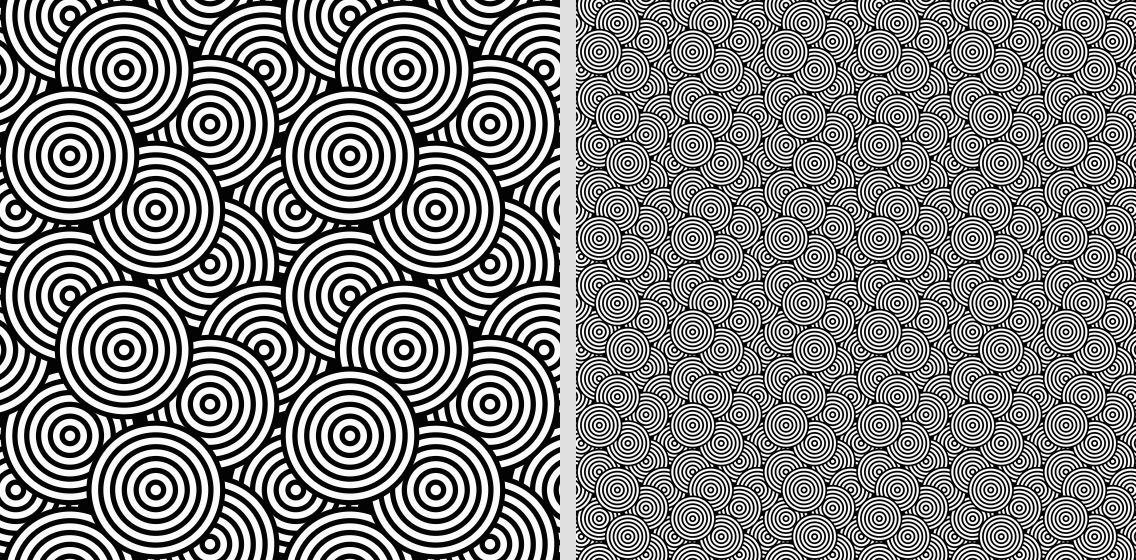
Left, the tile; right, the same tile 3 across and 3 down.
Give the GLSL for this pattern, as a Shadertoy shader.

```glsl
// Overlapping discs of concentric black and white rings, a seamless 2 by 2 repeat.
#define REPEATS 2.0        // tiles across and down
#define RADIUS 0.2478      // disc radius, in tiles
#define RING_STEP 0.0422   // distance from one white ring to the next
#define RING_HALF 0.0117   // half width of a white ring
#define RING_FIRST 0.0068  // middle radius of the innermost white band
#define RIM 0.010          // least width of the black rim
#define SHIFT 0.0565       // slide of the disc centers along their rows
#define INK vec3(0.01)
#define PAPER vec3(0.99)

// Quarter turns counterclockwise
vec2 quarterTurn(vec2 v, int turns) {
    for (int i = 0; i < turns; i++) v = vec2(-v.y, v.x);
    return v;
}

// Antialiased coverage of the inside of a signed distance
float coverage(float dist, float pixel) {
    return clamp(0.5 - dist / pixel, 0.0, 1.0);
}

// Signed distance to the white rings of one disc
float ringDistance(float r) {
    float offset = mod(r - RING_FIRST + 0.5 * RING_STEP, RING_STEP) - 0.5 * RING_STEP;
    return max(abs(offset) - RING_HALF, r - RADIUS + RIM);
}

// Disc center in the tile: four outer discs, then four inner ones
vec2 discCenter(int ringIndex, int turns) {
    vec2 arm = vec2(ringIndex == 0 ? SHIFT - 0.5 : SHIFT, -0.25);
    return 0.5 + quarterTurn(arm, turns);
}

void mainImage(out vec4 fragColor, in vec2 fragCoord) {
    vec2 p = fragCoord / iResolution.xy * REPEATS;
    float pixel = REPEATS / min(iResolution.x, iResolution.y);
    vec3 color = INK;

    // Layers from bottom to top; layer 1 holds the one sunken disc
    for (int layer = 0; layer < 9; layer++) {
        bool sunkenLayer = layer == 1;
        int disc = sunkenLayer ? 7 : (layer == 0 ? 0 : layer - 1);
        int turns = disc % 4;
        if (disc == 4 || disc == 5) turns = 5 - disc;

        // Nearest copy of this disc and the tile it belongs to
        vec2 q = p - discCenter(disc / 4, turns);
        vec2 cell = floor(q + 0.5);
        float r = length(q - cell);

        // The top disc of the first tile lies deep in the stack
        bool sunkenCell = disc == 7 && all(lessThan(mod(cell, REPEATS), vec2(0.5)));
        if (sunkenCell != sunkenLayer) continue;

        vec3 rings = mix(INK, PAPER, coverage(ringDistance(r), pixel));
        color = mix(color, rings, coverage(r - RADIUS, pixel));
    }
    fragColor = vec4(color, 1.0);
}
```
